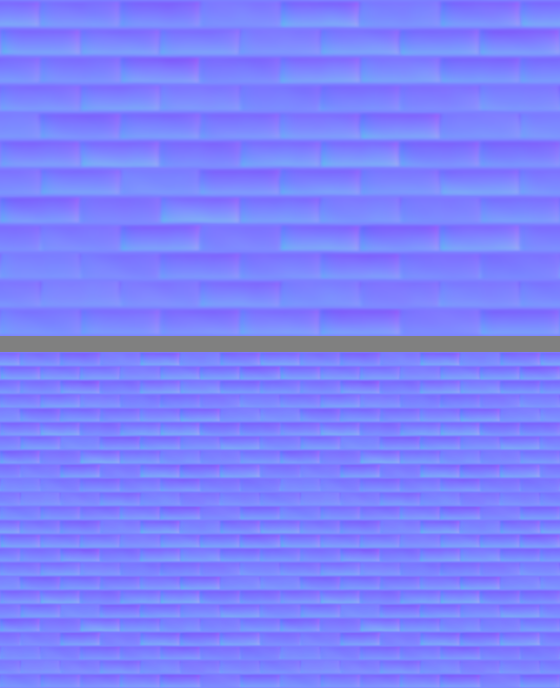
Top, the tile; bottom, the same tile 2 across and 2 down.
Write a WebGL 2 fragment shader that draws this texture map.

```glsl
#version 300 es
precision highp float;
// Tangent-space normal map of softly pillowed bricks in running bond.

uniform vec2 u_resolution;
out vec4 fragColor;

const float TAU = 6.2831853;
const vec2 BRICKS = vec2(7.0, 12.0);      // whole repeats across and down
const float ROW_SHIFT = 0.5;              // offset of every other row
const vec2 JOINT = vec2(0.06, 0.17);      // soft joint half-width, in bricks
const vec2 FLAT_TONE = vec2(0.49, 0.511); // red and green of an untilted face
const float SLOPE = 0.112;                // mean green change, centre to edge
const float SLOPE_VARIATION = 0.11;       // spread of slope between bricks
const float LEAN = 0.052;                 // spread of green between bricks
const float TURN = 0.016;                 // spread of red between bricks
const float BEVEL = 0.135;                // red change at the brick ends
const float BEVEL_WIDTH = 0.075;          // reach of the end bevel, in bricks
const float END_GLOW = 0.075;             // green gain at the left end
const float WARP = 0.012;                 // waviness of the joints, in bricks
const float WEAR = 0.020;                 // uneven surface tilt

// Random pair for one brick.
vec2 hash2(vec2 p) {
    vec3 q = fract(vec3(p.xyx) * vec3(0.1031, 0.1030, 0.0973));
    q += dot(q, q.yzx + 33.33);
    return fract((q.xx + q.yz) * q.zy);
}

// Layered sines with whole frequencies, so they wrap at the tile edges.
float waves(vec2 uv, float phase) {
    float sum = 0.0;
    float weight = 0.5;
    vec2 frequency = vec2(2.0, 3.0);
    for (int i = 0; i < 4; i++) {
        float bend = sin(TAU * dot(uv, frequency.yx * vec2(1.0, -1.0)) + phase);
        sum += weight * sin(TAU * dot(uv, frequency) + bend + phase * 1.7);
        frequency = frequency.yx + vec2(3.0, 4.0);
        weight *= 0.6;
        phase += 2.1;
    }
    return sum;
}

void main() {
    vec2 uv = gl_FragCoord.xy / u_resolution;

    // Brick layout
    vec2 grid = uv * BRICKS + WARP * vec2(waves(uv, 0.3), waves(uv, 4.1));
    float row = floor(grid.y);
    grid.x += ROW_SHIFT * mod(row, 2.0);
    vec2 local = fract(grid);
    vec2 id = mod(floor(grid), BRICKS);
    vec2 variation = hash2(id + 7.0);
    vec2 tilt = hash2(id + 41.0) - 0.5;

    // Soft joints, steepest on the joint line itself
    vec2 edge = min(local, 1.0 - local);
    vec2 face = sin(0.25 * TAU * min(edge / JOINT, 1.0));

    // Vertical slope: light at the foot, violet at the head
    float strength = SLOPE + SLOPE_VARIATION * (variation.x - 0.5) * face.x;
    float green = strength * (1.0 - 2.0 * local.y) + LEAN * tilt.y * face.x;

    // Rounded ends: blue on the left, pink on the right
    float leftEnd = exp(-local.x / BEVEL_WIDTH);
    float rightEnd = exp((local.x - 1.0) / BEVEL_WIDTH);
    float roundness = face.x * mix(0.4, 1.4, variation.x * (0.4 + 0.6 * variation.y));
    float red = BEVEL * roundness * (rightEnd - leftEnd) + TURN * tilt.x * face.x;
    green += END_GLOW * roundness * leftEnd;

    // Worn faces
    vec2 wear = vec2(waves(uv, 1.9), waves(uv, 5.2));
    vec2 tone = FLAT_TONE + face.y * (vec2(red, green) + WEAR * vec2(0.5, 1.0) * wear);

    // Blue holds the remaining length of the unit normal
    vec2 slope = 2.0 * tone - 1.0;
    float blue = 0.5 + 0.5 * sqrt(max(0.0, 1.0 - dot(slope, slope)));
    fragColor = vec4(tone, blue, 1.0);
}
```
